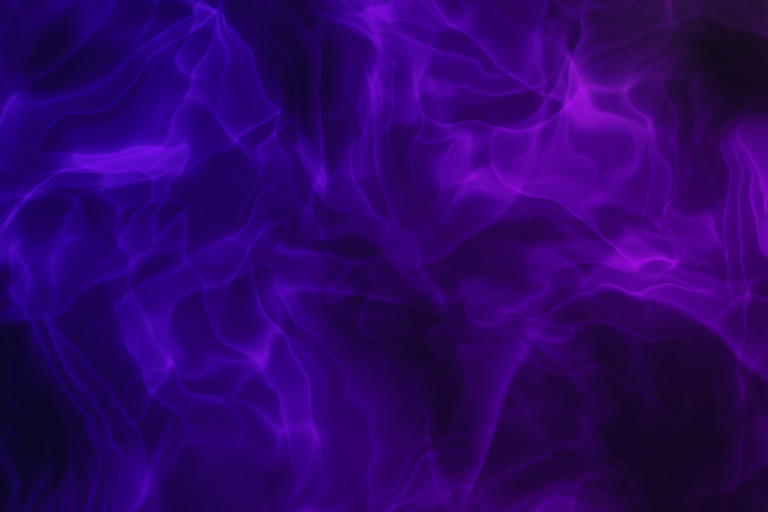
This background is drawn by a Shadertoy shader. Its source:

```glsl
const float BASE_LIGHT = 0.36;
const float CLOUD_GAIN = 0.36;
const float VEIL_GAIN = 0.36;
const float THREAD_GAIN = 0.20;
const float UNVEILED_LIGHT = 0.66;    // share of light left between wisps
const float WARP = 0.24;
const float FINE_WARP = 0.07;
const float STRETCH = 0.24;           // strand frequency along / across
const float MIN_LIGHT = 0.13;
const float MAX_LIGHT = 1.15;
const float BLUE_SIDE_RED = 0.30;     // red relative to blue, left edge
const float MAGENTA_SIDE_RED = 0.56;  // red relative to blue, right edge
const int WISP_LAYERS = 13;
const int GLOWS = 11;

// Broad light and shade: centre, radius, strength
const vec4 GLOW[GLOWS] = vec4[GLOWS](
    vec4(0.15, 0.88, 0.40, 0.15), vec4(0.52, 0.25, 0.23, 0.36),
    vec4(0.93, 0.70, 0.20, 0.28), vec4(1.24, 0.47, 0.14, 0.14),
    vec4(1.48, 0.52, 0.14, 0.25), vec4(1.10, 0.95, 0.22, 0.14),
    vec4(1.30, 0.10, 0.27, -0.27), vec4(0.75, 0.38, 0.16, -0.20),
    vec4(0.66, 0.79, 0.13, -0.24), vec4(1.37, 0.83, 0.12, -0.28),
    vec4(0.02, 0.12, 0.19, -0.20));

vec2 hash22(vec2 p) {
    vec3 q = fract(p.xyx * vec3(0.1031, 0.1030, 0.0973));
    q += dot(q, q.yzx + 33.33);
    return fract((q.xx + q.yz) * q.zy);
}

float corner(vec2 cell, vec2 offset, vec2 f) {
    return dot(hash22(cell + offset) * 2.0 - 1.0, f - offset);
}

float gradientNoise(vec2 p) {
    vec2 i = floor(p), f = p - i;
    vec2 u = f * f * f * (f * (f * 6.0 - 15.0) + 10.0);
    return mix(mix(corner(i, vec2(0, 0), f), corner(i, vec2(1, 0), f), u.x),
               mix(corner(i, vec2(0, 1), f), corner(i, vec2(1, 1), f), u.x), u.y);
}

mat2 rotation(float a) {
    return mat2(cos(a), sin(a), -sin(a), cos(a));
}

float fbm(vec2 p) {
    float sum = 0.0, gain = 1.0;
    for (int i = 0; i < 4; i++) {
        sum += gain * gradientNoise(p);
        p = rotation(0.7) * p * 2.03 + 17.3;
        gain *= 0.45;
    }
    return sum;
}

// Folded veil: crisp on one side, fading out on the other
float veil(float s) {
    return smoothstep(-1.0, 0.5, s) * exp(-0.45 * max(s, 0.0));
}

// Bowed veil running between two points
float ribbon(vec2 p, vec2 a, vec2 b, float bend, float width) {
    vec2 axis = normalize(b - a);
    float t = dot(p - a, axis) / length(b - a);
    float across = dot(p - a, vec2(-axis.y, axis.x)) - bend * 4.0 * t * (1.0 - t);
    float ends = smoothstep(-0.08, 0.25, t) * smoothstep(1.15, 0.7, t);
    return veil(across / width) * ends;
}

// Bundles of curving strands, from wide veils to thin threads
float wisps(vec2 p) {
    float sum = 0.0;
    for (int i = 0; i < WISP_LAYERS; i++) {
        float k = float(i);
        vec2 seed = vec2(13.7, 41.9) * (k + 1.0);
        float freq = 2.8 * pow(1.14, k);
        vec2 q = rotation(0.4 + 0.95 * sin(k * 2.4)) * p;
        q.x += 0.34 * gradientNoise(p * 2.2 + seed.yx);
        float f = gradientNoise(q * freq * vec2(1.0, STRETCH) + seed);
        float mask = smoothstep(-0.10, 0.30, gradientNoise(p * 2.6 - seed));
        sum += mask * (VEIL_GAIN * veil(f / 0.06)
                     + THREAD_GAIN * exp(-abs(f) / 0.03));
    }
    return sum;
}

void mainImage(out vec4 fragColor, in vec2 fragCoord) {
    vec2 p = fragCoord / iResolution.y;
    float x = fragCoord.x / iResolution.x;

    // Turbulent drift
    vec2 drift = vec2(fbm(p * 1.7 + 5.2), fbm(p * 1.7 + 31.8));
    vec2 q = p + WARP * drift;
    vec2 curl = vec2(fbm(q * 4.0 + 61.4), fbm(q * 4.0 + 83.1));
    q += FINE_WARP * curl;

    // Soft body of the smoke
    float light = BASE_LIGHT + CLOUD_GAIN * fbm(q * 3.4 + 9.0);
    vec2 g = mix(p, q, 0.6);
    for (int i = 0; i < GLOWS; i++) {
        vec2 d = (g - GLOW[i].xy) / GLOW[i].z;
        light += GLOW[i].w * exp(-dot(d, d));
    }
    light = max(light, 0.1) * (UNVEILED_LIGHT + wisps(q));

    // Larger drifting folds
    vec2 r = p + 0.05 * drift + 0.03 * curl;
    float fan = ribbon(r, vec2(1.23, 0.59), vec2(1.11, 0.43), 0.02, 0.018)
              + ribbon(r, vec2(1.48, 0.46), vec2(1.21, 0.59), 0.05, 0.018);
    float streams = ribbon(r, vec2(1.10, 0.44), vec2(1.56, 0.22), 0.04, 0.014)
                  + ribbon(r, vec2(0.89, 0.00), vec2(1.05, 0.34), 0.02, 0.009)
                  + 0.6 * ribbon(r, vec2(0.56, 0.42), vec2(0.82, 0.40), 0.01, 0.008)
                  + 0.6 * ribbon(r, vec2(0.78, 0.49), vec2(1.06, 0.72), -0.06, 0.009);
    light += 0.22 * fan + 0.34 * streams;

    // Soft floor and ceiling
    float lift = light - MIN_LIGHT;
    light = MIN_LIGHT + 0.5 * (lift + sqrt(lift * lift + 0.004));
    light = MAX_LIGHT * tanh(light / MAX_LIGHT);

    // Blue on the left turning magenta on the right
    float across = x + 0.25 * (0.5 - p.y);
    float hue = clamp(smoothstep(-0.05, 1.0, across) + 0.2 * drift.x, 0.0, 1.0);
    float highlight = smoothstep(0.5, 0.95, light);
    float red = mix(BLUE_SIDE_RED, MAGENTA_SIDE_RED, hue) + 0.18 * highlight;
    float pale = smoothstep(0.65, 1.0, p.y) * smoothstep(0.65, 0.9, x);
    float green = 0.025 * smoothstep(0.5, 0.1, light)
                + highlight * 0.05 + pale * light * 0.14;
    float blue = light * (1.0 - 0.2 * pale);
    fragColor = vec4(light * red, green, blue, 1.0);
}
```
